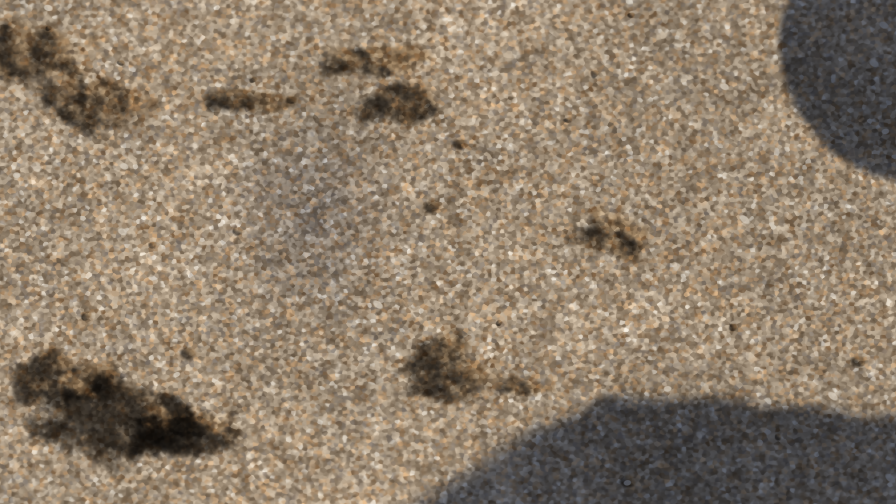
A Shadertoy shader for this texture:

```glsl
// Sunlit coarse beach sand with damp crumbling clumps, a dark hollow and two cast shadows.
// Two sizes of softly blended jittered grains are mixed; clumps, dips and shadows are
// tints multiplied over them, so the grain stays visible everywhere.

const vec3 DARK_GRAIN = vec3(0.39, 0.325, 0.25);
const vec3 PALE_GRAIN = vec3(0.83, 0.765, 0.675);
const vec3 SHADOW_TINT = vec3(0.43, 0.475, 0.57);
const vec3 HOLLOW_TINT = vec3(0.33, 0.32, 0.31);
const vec3 DAMP_TINT = vec3(0.86, 0.79, 0.69);
const vec3 SHELL = vec3(0.83, 0.79, 0.73);

vec3 hash3(vec2 p) {
    vec3 q = fract(p.xyx * vec3(0.1031, 0.1030, 0.0973));
    q += dot(q, q.yxz + 33.33);
    return fract((q.xxy + q.yzz) * q.zyx);
}

float noise(vec2 p) {
    vec2 i = floor(p), f = fract(p);
    f = f * f * (3.0 - 2.0 * f);
    float low = mix(hash3(i).x, hash3(i + vec2(1, 0)).x, f.x);
    float high = mix(hash3(i + vec2(0, 1)).x, hash3(i + vec2(1, 1)).x, f.x);
    return mix(low, high, f.y);
}

float fbm(vec2 p) {
    float sum = 0.0, amp = 0.5;
    for (int i = 0; i < 4; i++) {
        sum += amp * noise(p);
        p = mat2(1.6, 1.2, -1.2, 1.6) * p + 7.3;
        amp *= 0.5;
    }
    return sum;
}

// Colour of one grain: mostly tan, some orange, slate or quartz white
vec3 grainColour(vec2 cell) {
    vec3 h = hash3(cell), kind = hash3(cell + 71.7);
    vec3 c = mix(DARK_GRAIN, PALE_GRAIN, h.z);
    c = mix(c, c * vec3(1.06, 0.95, 0.82), step(0.82, kind.x));
    c = mix(c, vec3(0.44, 0.41, 0.39), 0.7 * step(0.92, kind.y));
    return mix(c, vec3(0.90, 0.87, 0.82), step(0.97, kind.z));
}

// Grains blended by distance; a higher sharpness gives crisper edges
vec3 grains(vec2 p, float sharpness) {
    vec2 base = floor(p);
    vec3 sum = vec3(0.0);
    float total = 0.0;
    for (int y = -1; y <= 1; y++)
    for (int x = -1; x <= 1; x++) {
        vec2 cell = base + vec2(x, y);
        vec2 d = p - cell - 0.05 - 0.9 * hash3(cell + 19.1).xy;
        float w = exp(-sharpness * dot(d, d));
        sum += w * grainColour(cell);
        total += w;
    }
    return sum / total;
}

// Ragged damp clump, dark on its left side; lit is the share in sunlight
vec3 clump(vec3 colour, vec2 p, vec2 centre, vec2 radius, float lit) {
    vec2 q = (p - centre) / radius;
    vec2 warp = vec2(fbm(p * 20.0), fbm(p * 20.0 + 40.0)) - 0.47;
    q += 1.6 * warp;
    float mask = 1.0 - smoothstep(0.6, 1.15, length(q));
    float relief = fbm(p * 26.0) - fbm(p * 26.0 + vec2(0.5, 0.4));
    float light = smoothstep(-0.5, 0.55, 0.5 * q.x + 0.25 * q.y + 1.8 * relief + lit - 0.5);
    return mix(colour, colour * mix(HOLLOW_TINT, DAMP_TINT, light), mask);
}

// Small scattered crumbs and pale shell chips
vec3 debris(vec3 colour, vec2 p, float aspect) {
    for (int i = 0; i < 18; i++) {
        vec3 h = hash3(vec2(float(i) * 3.7, 12.4));
        vec3 s = hash3(vec2(float(i) * 5.1, 47.9));
        vec2 q = p - h.xy * vec2(aspect, 1.0);
        q += 0.006 * (vec2(noise(p * 90.0), noise(p * 90.0 + 30.0)) - 0.5);
        float size = mix(0.006, 0.018, h.z * h.z);
        float crumb = 1.0 - smoothstep(0.6, 1.2, length(q * vec2(0.8, 1.0)) / size);
        float light = smoothstep(-0.6, 0.9, (q.x + q.y) / size);
        colour *= mix(vec3(1.0), mix(HOLLOW_TINT * 1.4, DAMP_TINT, light), crumb);
        vec2 chip = p - s.xy * vec2(aspect, 1.0);
        chip.y += (s.z - 0.5) * chip.x;
        float shell = 1.0 - smoothstep(0.7, 1.2, length(chip * vec2(0.75, 1.0)) / (0.004 + 0.004 * s.z));
        colour = mix(colour, SHELL, 0.8 * shell);
    }
    return colour;
}

// Two cast shadows: a round one at upper right, a sloping bank at lower right
float shadow(vec2 p) {
    float wobble = 0.03 * (fbm(p * 14.0) - 0.47);
    float disc = length(p - vec2(1.83, 0.92)) - 0.283 + 0.4 * wobble;
    float crest = mix(-0.07, 0.215, smoothstep(0.6, 1.28, p.x)) - 0.08 * max(p.x - 1.3, 0.0);
    float bank = p.y - crest + wobble;
    float soft = mix(0.045, 0.022, smoothstep(0.8, 1.3, p.x));
    return max(1.0 - smoothstep(-0.012, 0.012, disc), 1.0 - smoothstep(-soft, soft, bank));
}

void mainImage(out vec4 fragColor, in vec2 fragCoord) {
    vec2 p = fragCoord / iResolution.y;
    float aspect = iResolution.x / iResolution.y;

    // Fine and coarse grains, sharpest across the middle, over gentle undulations
    float focus = exp(-7.0 * (p.y - 0.5) * (p.y - 0.5));
    float sharpness = mix(4.5, 8.0, focus);
    vec2 turned = mat2(0.8, 0.6, -0.6, 0.8) * p;
    vec3 colour = mix(grains(p * vec2(125.0, 140.0), sharpness), grains(turned * 84.0 + 9.0, sharpness), 0.36);
    colour *= 0.80 + 0.28 * fbm(p * vec2(3.0, 5.0)) + 0.20 * fbm(p * 30.0);
    vec2 dip = (p - vec2(0.62, 0.57)) / vec2(0.13, 0.16);
    colour *= 1.0 - vec3(0.24, 0.22, 0.17) * exp(-dot(dip, dip)) * (0.5 + fbm(p * 18.0));
    colour = debris(colour, p, aspect);

    // Damp clumps and the hollow at lower left
    colour = clump(colour, p, vec2(0.06, 0.89), vec2(0.13, 0.075), 0.55);
    colour = clump(colour, p, vec2(0.20, 0.80), vec2(0.11, 0.06), 0.55);
    colour = clump(colour, p, vec2(0.49, 0.80), vec2(0.085, 0.025), 0.55);
    colour = clump(colour, p, vec2(0.80, 0.80), vec2(0.07, 0.045), 0.4);
    colour = clump(colour, p, vec2(0.74, 0.88), vec2(0.10, 0.03), 0.75);
    colour = clump(colour, p, vec2(1.23, 0.53), vec2(0.10, 0.05), 0.6);
    colour = clump(colour, p, vec2(0.88, 0.27), vec2(0.09, 0.065), 0.45);
    colour = clump(colour, p, vec2(1.04, 0.235), vec2(0.10, 0.022), 0.7);
    colour = clump(colour, p, vec2(0.13, 0.25), vec2(0.12, 0.06), 0.4);
    colour = clump(colour, p, vec2(0.24, 0.17), vec2(0.16, 0.085), 0.1);
    colour = clump(colour, p, vec2(0.38, 0.14), vec2(0.14, 0.055), 0.2);

    colour *= mix(vec3(1.0), SHADOW_TINT, shadow(p));
    fragColor = vec4(clamp(colour, 0.0, 1.0), 1.0);
}
```
